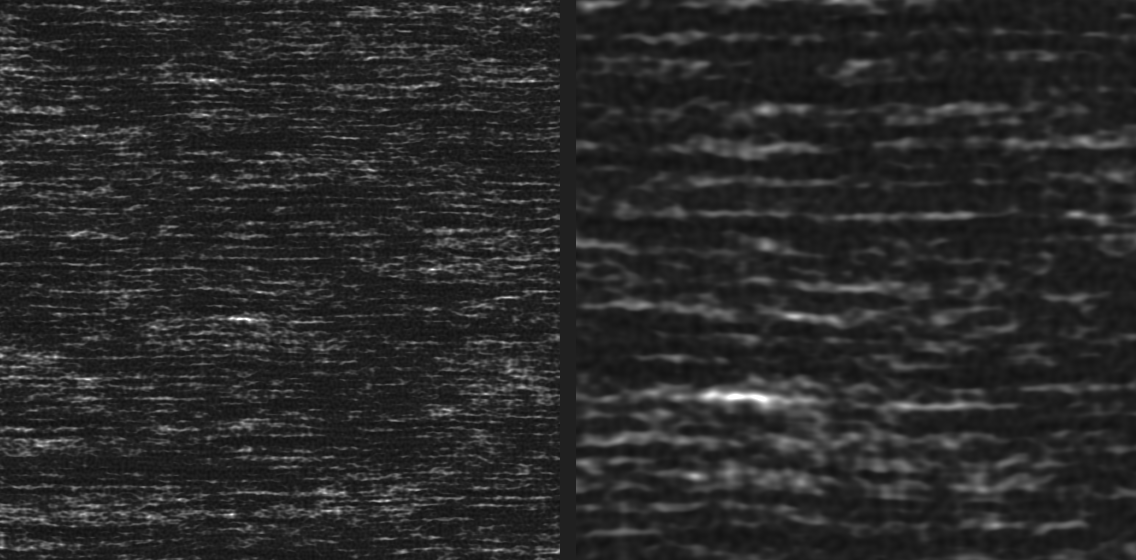
Left: the whole. Right: its middle third, enlarged.
Give the GLSL for this texture, as a WebGL 2 fragment shader.

```glsl
#version 300 es
precision highp float;
precision highp int;

uniform vec2 u_resolution;
out vec4 fragColor;

const float TAU = 6.28319;

// Integer hash of a lattice cell, mapped to 0..1
float hashCell(ivec2 cell, int seed) {
    uint h = uint(cell.x) * 0x9E37u + uint(cell.y) * 0x85EBCA6Bu + uint(seed) * 0xC2B2AE35u;
    h = (h ^ (h >> 16)) * 0x7FEB352Du;
    h = (h ^ (h >> 15)) * 0x846CA68Bu;
    h ^= h >> 16;
    return float(h >> 8) / 16777216.0;
}

// Random unit gradient of a corner, projected on the offset from it
float cornerSlope(ivec2 cell, vec2 offset, int seed) {
    float angle = TAU * hashCell(cell, seed);
    return dot(vec2(cos(angle), sin(angle)), offset);
}

// Gradient noise scaled to roughly unit deviation
float gradientNoise(vec2 p, int seed) {
    vec2 base = floor(p);
    ivec2 cell = ivec2(base);
    vec2 f = p - base;
    vec2 blend = f * f * f * (f * (f * 6.0 - 15.0) + 10.0);
    float lower = mix(cornerSlope(cell, f, seed),
                      cornerSlope(cell + ivec2(1, 0), f - vec2(1, 0), seed), blend.x);
    float upper = mix(cornerSlope(cell + ivec2(0, 1), f - vec2(0, 1), seed),
                      cornerSlope(cell + ivec2(1, 1), f - vec2(1, 1), seed), blend.x);
    return 4.6 * mix(lower, upper, blend.y);
}

// Stretched noise that fades out once its cells shrink below a pixel
float fiberLayer(vec2 p, vec2 frequency, int seed, float pixel) {
    float cellsPerPixel = max(frequency.x, frequency.y) * pixel;
    float fade = 1.0 - smoothstep(0.45, 1.1, cellsPerPixel);
    return fade * gradientNoise(p * frequency + vec2(0.37, 0.61) * float(seed), seed);
}

// Smooth ramp: nearly flat below the knee, linear above it
float softRamp(float x, float knee, float width) {
    return width * log(1.0 + exp((x - knee) / width));
}

// Sum of streaks, grains, long threads and broad patches
float fiberHeight(vec2 p, float threads, float pixel) {
    float streaks = fiberLayer(p, vec2(14.0, 98.0), 1, pixel);
    float dashes = fiberLayer(p, vec2(36.0, 125.0), 2, pixel);
    float grains = fiberLayer(p, vec2(95.0, 175.0), 3, pixel);
    float patches = fiberLayer(p, vec2(4.5, 13.0), 4, pixel);
    float bands = fiberLayer(p, vec2(1.3, 32.0), 5, pixel);
    return 0.53 * streaks + 0.45 * dashes + 0.40 * grains
         + 0.36 * threads + 0.37 * patches + 0.24 * bands;
}

// Grey level of the fibers, with rare bright glints
float fiberTone(float height, float threads, float speckle) {
    float ground = 0.108 + 0.007 * threads + 0.011 * speckle;
    float glint = max(height - 1.9, 0.0);
    return ground + 0.18 * softRamp(height, 0.32, 0.375) + 0.07 * glint * glint;
}

void main() {
    float side = min(u_resolution.x, u_resolution.y);
    vec2 p = gl_FragCoord.xy / side;
    float pixel = 1.0 / side;

    // Slight waviness of the rows
    p.y += 0.0025 * gradientNoise(p * vec2(4.0, 5.0), 8);

    float threads = fiberLayer(p, vec2(2.8, 135.0), 6, pixel);
    float speckle = fiberLayer(p, vec2(150.0, 160.0), 7, pixel);
    float height = fiberHeight(p, threads, pixel);
    float tone = clamp(fiberTone(height, threads, speckle), 0.0, 1.0);
    fragColor = vec4(vec3(tone), 1.0);
}
```
